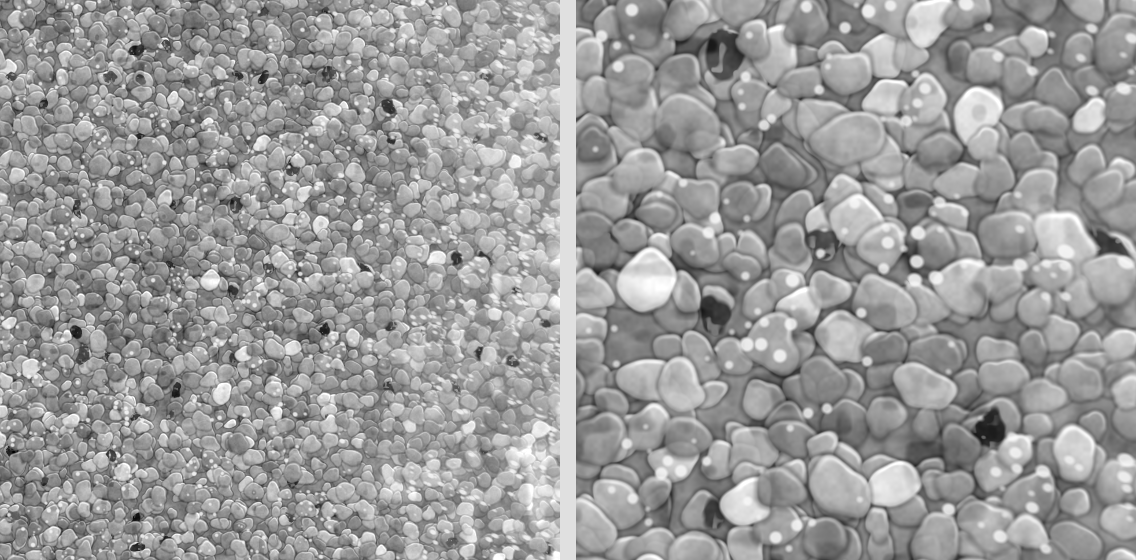
Left, the full canvas; right, a detail of the centre.
This texture is drawn by a Shadertoy shader. Its source:

```glsl
// Draws grey, translucent sand grains with sparkling glints and scattered black grains.
#define GRAIN_CELLS 32.0
#define GLINT_CELLS 105.0
#define DARK_CELLS 18.0
#define DARK_CHANCE 0.16
#define MEAN_TONE 0.665
#define TONE_SPREAD 0.20
#define RIM_LIGHT 0.17
#define CREVICE_SHADE 0.24
#define MOTTLE 0.20
#define STREAK_ANGLE -0.45

const float TAU = 6.2832;
const vec2 LIGHT = vec2(0.35, 0.94);

vec4 hash4(vec2 p) {
    vec4 h = fract(p.xyxy * vec4(0.1031, 0.1030, 0.0973, 0.1099));
    h += dot(h, h.wzxy + 33.33);
    return fract((h.xxyz + h.yzzw) * h.zywx);
}

float noise(vec2 p) {
    vec2 i = floor(p), f = fract(p);
    f = f * f * (3.0 - 2.0 * f);
    float low = mix(hash4(i).x, hash4(i + vec2(1, 0)).x, f.x);
    float high = mix(hash4(i + vec2(0, 1)).x, hash4(i + vec2(1, 1)).x, f.x);
    return mix(low, high, f.y);
}

float fbm(vec2 p) {
    return 0.5 * noise(p) + 0.3 * noise(p * 2.1 + 7.0) + 0.2 * noise(p * 4.3 + 19.0);
}

// Radius of a lumpy pebble in the direction of q.
float pebbleOutline(vec2 q, float size, vec4 shape) {
    float a = atan(q.y, q.x);
    return size * (1.0 + 0.12 * sin(2.0 * a + TAU * shape.x)
                       + 0.06 * sin(3.0 * a + TAU * shape.y)
                       + 0.035 * sin(5.0 * a + TAU * shape.z));
}

// Paints one layer of overlapping translucent pebbles over the tone below.
float paintGrains(float tone, vec2 p, float seed, float chance, float soft, float pixel) {
    vec2 cell = floor(p);
    float edge = max(mix(0.035, 0.11, soft), pixel);
    for (int y = 1; y >= -1; y--)
    for (int x = -1; x <= 1; x++) {
        vec2 id = cell + vec2(x, y);
        vec4 place = hash4(id + seed), look = hash4(id + seed + 71.0);
        if (place.w > chance) continue;
        vec2 q = p - id - 0.5 - 0.6 * (place.xy - 0.5);
        float outline = pebbleOutline(q, mix(0.32, 0.60, place.z), look);
        float depth = outline - length(q);
        float facing = dot(q / outline, LIGHT);

        float body = MEAN_TONE + TONE_SPREAD * (look.z + look.w - 1.0) + 0.06 * facing;
        float opaqueWhite = smoothstep(0.965, 0.985, look.x);
        body = mix(body, 0.88, opaqueWhite);
        float ring = (depth - 0.07) / 0.045;
        body += RIM_LIGHT * exp(-ring * ring) * smoothstep(-0.2, 0.9, facing) * (1.0 - 0.5 * soft);
        body -= 0.10 * smoothstep(0.12, 0.0, depth) * smoothstep(0.3, -0.8, facing);

        tone -= CREVICE_SHADE * (1.0 - 0.6 * soft) * smoothstep(-0.13, 0.0, depth) * tone;
        float cover = smoothstep(-edge, edge, depth);
        tone = mix(tone, body, cover * mix(0.78, 0.97, max(look.y, opaqueWhite)));
    }
    return tone;
}

// Sparse black grains with ragged outlines and a dim sheen.
float paintDarkGrains(float tone, vec2 p, float soft, float pixel) {
    vec2 id = floor(p);
    vec4 place = hash4(id + 311.0), look = hash4(id + 407.0);
    vec2 q = p - id - 0.5 - 0.35 * (place.xy - 0.5);
    float turn = TAU * look.w;
    q = mat2(cos(turn), -sin(turn), sin(turn), cos(turn)) * q;
    q.y *= mix(1.0, 1.6, look.z);
    float depth = pebbleOutline(q, mix(0.14, 0.28, place.z), look) - length(q);
    depth += 0.10 * (noise(p * 9.0) - 0.5);
    float edge = max(mix(0.03, 0.07, soft), pixel);
    float black = mix(0.14, 0.36, look.y * look.y) + 0.28 * smoothstep(0.6, 0.9, noise(p * 13.0));
    return mix(tone, black, smoothstep(-edge, edge, depth) * step(place.w, DARK_CHANCE) * 0.94);
}

// Clustered specular flecks, drawn out into streaks where focus is lost.
float glints(vec2 p, float soft, float pixel) {
    vec2 cell = floor(p);
    float c = cos(STREAK_ANGLE), s = sin(STREAK_ANGLE), light = 0.0;
    for (int y = -1; y <= 1; y++)
    for (int x = -1; x <= 1; x++) {
        vec2 id = cell + vec2(x, y);
        vec4 h = hash4(id + 523.0);
        float cluster = smoothstep(0.48, 0.85, noise(id * 0.27 + 40.0));
        vec2 q = p - id - 0.5 - 0.7 * (h.xy - 0.5);
        q = vec2(c * q.x + s * q.y, c * q.y - s * q.x) / vec2(1.0 + 1.2 * soft, 1.0);
        float size = mix(0.14, 0.42, h.w * h.w);
        float edge = max(0.13, pixel);
        float fleck = smoothstep(size + edge, size - edge, length(q));
        light = max(light, fleck * step(h.z, 0.035 + 0.36 * cluster) * mix(0.6, 1.0, h.w));
    }
    return light;
}

void mainImage(out vec4 fragColor, in vec2 fragCoord) {
    vec2 uv = fragCoord / iResolution.y;
    float pixel = 1.0 / iResolution.y;
    float soft = smoothstep(0.45, 1.05, uv.x + 0.12 * (noise(uv * 5.0) - 0.5));
    vec2 p = uv + 0.007 * (vec2(noise(uv * 48.0), noise(uv * 48.0 + 90.0)) - 0.5);

    // Stacked grain layers, finest and dimmest at the bottom
    float tone = 0.50 + 0.2 * (fbm(uv * 60.0) - 0.5);
    tone = paintGrains(tone, p * GRAIN_CELLS * 1.25, 13.0, 0.95, soft, pixel * GRAIN_CELLS);
    tone = paintGrains(tone, p * GRAIN_CELLS * 1.1 + 5.3, 137.0, 0.75, soft, pixel * GRAIN_CELLS);
    tone = paintDarkGrains(tone, p * DARK_CELLS, soft, pixel * DARK_CELLS);
    tone = paintGrains(tone, p * GRAIN_CELLS + 9.7, 229.0, 0.30, soft, pixel * GRAIN_CELLS);

    // Cloudy interiors, small pits and uneven light
    tone += MOTTLE * (1.0 - 0.4 * soft) * (fbm(uv * 95.0) - 0.5);
    tone -= 0.13 * smoothstep(0.68, 0.9, noise(uv * 75.0 + 30.0)) * (1.0 - soft);
    tone += 0.10 * (fbm(uv * 7.0 + 3.0) - 0.5) + 0.065 * soft - 0.01;
    tone += 0.20 * smoothstep(0.70, 0.92, noise(uv * 26.0 + 60.0)) * (0.4 + 0.6 * soft);

    float sparkle = glints(uv * GLINT_CELLS, soft, pixel * GLINT_CELLS);
    tone = mix(tone, 0.98, sparkle * 0.85);
    fragColor = vec4(vec3(clamp(tone, 0.0, 1.0)), 1.0);
}
```
